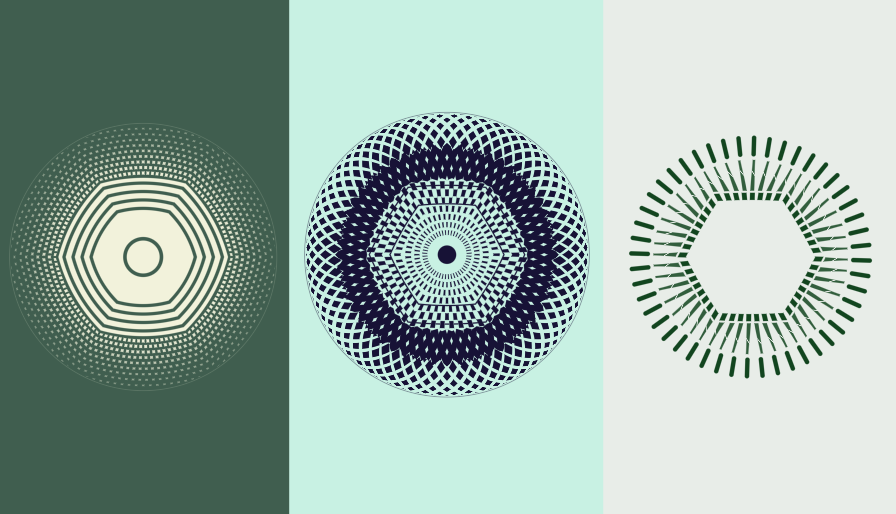
Write a Shadertoy shader that draws this background.

```glsl
#define TAU 6.2831853
#define LEFT_EDGE -0.309
#define RIGHT_EDGE 0.302
#define FOREST vec3(0.25, 0.37, 0.31)
#define CREAM vec3(0.95, 0.95, 0.86)
#define MINT vec3(0.785, 0.945, 0.89)
#define INDIGO vec3(0.09, 0.07, 0.21)
#define PALE vec3(0.91, 0.93, 0.91)
#define GREEN vec3(0.07, 0.27, 0.12)
#define SPOKES 48.0
#define CELLS 60.0

// Antialiased coverage of a signed distance in canvas heights
float cover(float d) {
    float soft = 0.75 / iResolution.y;
    return 1.0 - smoothstep(-soft, soft, d);
}

// Flat-topped hexagonal radius, softened towards a circle
float hexRadius(vec2 p, float roundness) {
    vec2 q = abs(p);
    float hex = max(q.y, 0.866 * q.x + 0.5 * q.y);
    return mix(hex, length(p), roundness);
}

// Repeated angular bars
float bars(float angle, float r, float count, float stagger, float duty) {
    float cell = abs(fract(angle / TAU * count + stagger) - 0.5);
    return (cell - 0.5 * duty) * TAU * r / count;
}

// Diamonds between two crossing families of spirals
float diamonds(float angle, float r, float twist, float size) {
    float turn = angle / TAU * CELLS;
    vec2 cell = abs(fract(vec2(turn + twist, turn - twist)) - 0.5);
    return (max(cell.x, cell.y) - size) * TAU * r / CELLS;
}

// Concentric rounded hexagons inside a halo of fading dots
float dottedMedallion(vec2 p) {
    float r = length(p), angle = atan(p.y, p.x);
    float m = hexRadius(p, 0.5);
    float stripe = (0.19 - abs(fract((m - 0.0864) / 0.0164) - 0.5)) * 0.0164;
    float core = max(m - 0.154, min(stripe, m - 0.087));
    float ink = cover(max(core, 0.0035 - abs(r - 0.0355)));

    float row = (mix(m, r, 0.3) - 0.158) / 0.0108;
    float fade = smoothstep(0.27, 0.15, r);
    float dash = bars(angle, r, 114.0, 0.5 * floor(row), 0.3 + 0.3 * fade);
    float band = (abs(fract(row) - 0.5) - 0.12 - 0.17 * fade) * 0.0108;
    float halo = max(max(dash, band), max(0.159 - m, r - 0.257));
    ink = max(ink, cover(halo) * (0.35 + 0.65 * fade));
    return max(ink, 0.18 * cover(abs(r - 0.26) - 0.0006));
}

// Fine inner dashes, a pierced dark band and an outer woven lattice
float wovenRosette(vec2 p) {
    float r = length(p), angle = atan(p.y, p.x);
    float m = hexRadius(p, 0.5);
    float ink = cover(r - 0.018);

    for (int i = 0; i < 7; i++) {
        float k = float(i);
        float path = mix(r, hexRadius(p, 0.25), smoothstep(1.0, 4.0, k));
        float radial = abs(path - 0.043 - 0.0155 * k) - 0.0045 - 0.0004 * k;
        float dash = bars(angle, r, SPOKES, 0.5 * k, 0.3 + 0.03 * k);
        ink = max(ink, cover(max(radial, dash)));
    }
    float outline = abs(abs(hexRadius(p, 0.2) - 0.117) - 0.018) - 0.0012;
    ink = max(ink, cover(outline));

    float tooth = abs(fract(angle / TAU * SPOKES) - 0.5);
    float band = max(0.149 - 0.008 * tooth - m, r - 0.205 - 0.025 * tooth);
    float holes = diamonds(angle, r, r / 0.042, 0.16);
    ink = max(ink, cover(max(band, -holes)));

    float twist = CELLS / TAU * 0.48 * acos(min(r / 0.277, 1.0));
    float size = mix(0.38, 0.28, smoothstep(0.2, 0.275, r));
    size += 0.025 * cos(6.0 * angle);
    float weave = diamonds(angle, r, twist, size);
    ink = max(ink, cover(max(weave, max(0.207 - r, r - 0.274))));
    return max(ink, 0.5 * cover(abs(r - 0.277) - 0.0006));
}

// Rounded outer spokes with slanted tapers around a hexagonal opening
float spokeWheel(vec2 p) {
    float r = length(p), angle = atan(p.x, p.y);
    float m = hexRadius(p, 0.12);
    float gap = TAU / SPOKES;
    float local = angle - 0.03;
    local -= gap * round(local / gap);
    vec2 q = r * vec2(sin(local), cos(local));

    float tip = length(q - vec2(0.0, clamp(q.y, 0.2, 0.232))) - 0.0043;
    float ink = cover(tip);
    float lean = 0.14 * sin(6.0 * angle) * (q.y - 0.155);
    float halfWidth = mix(0.0045, 0.002, smoothstep(0.12, 0.19, r));
    float taper = max(abs(q.x - lean) - halfWidth, max(0.129 - m, r - 0.189));
    float slash = 0.0015 - abs(q.y - 0.164 + 1.5 * q.x);
    ink = max(ink, 0.85 * cover(max(taper, slash)));
    float foot = max(abs(q.x) - 0.0047, abs(m - 0.118) - 0.007);
    return max(ink, cover(foot));
}

void mainImage(out vec4 fragColor, in vec2 fragCoord) {
    vec2 p = (fragCoord - 0.5 * iResolution.xy) / iResolution.y;

    // Three panels, each with its own ornament
    vec3 left = mix(FOREST, CREAM, dottedMedallion(p - vec2(-0.593, 0.0)));
    vec3 middle = mix(MINT, INDIGO, wovenRosette(p - vec2(-0.002, 0.0045)));
    vec3 right = mix(PALE, GREEN, spokeWheel(p - vec2(0.5886, 0.0)));

    vec3 color = mix(middle, left, cover(p.x - LEFT_EDGE));
    color = mix(color, right, cover(RIGHT_EDGE - p.x));
    fragColor = vec4(color, 1.0);
}
```
